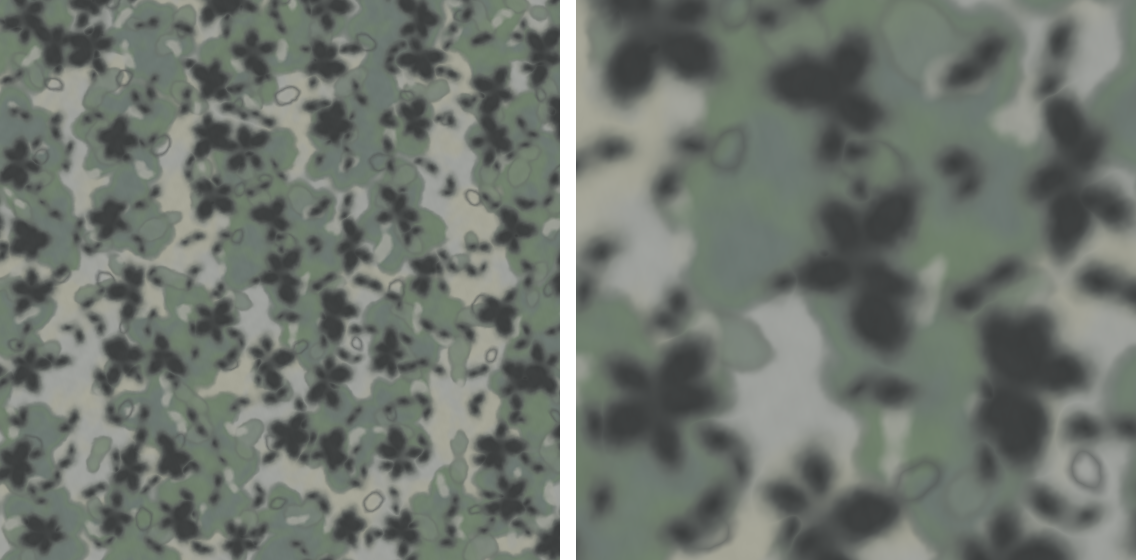
Left: the whole. Right: its middle third, enlarged.
A Shadertoy shader for this pattern:

```glsl
const vec3 SAND = vec3(0.645, 0.645, 0.590);
const vec3 STONE = vec3(0.620, 0.630, 0.615);
const vec3 SEA_GREEN = vec3(0.425, 0.470, 0.450);
const vec3 LEAF_GREEN = vec3(0.440, 0.505, 0.425);
const vec3 PALE_GREEN = vec3(0.500, 0.540, 0.485);
const vec3 SHADE = vec3(0.400, 0.425, 0.400);
const vec3 DARK_RIM = vec3(0.335, 0.350, 0.345);
const vec3 DARK_CORE = vec3(0.240, 0.250, 0.250);

const float EDGE = 0.0040;        // softness of every outline
const float OUTLINE = 0.0045;     // width of the tinted rims
const float CORE_DEPTH = 0.0085;  // depth at which dark blobs reach full tone
const float MERGE = 260.0;        // higher values give sharper lobe joints
const float WARP = 0.0035;
const float TAU = 6.2831853;

vec3 hash3(vec3 p) {
    p = fract(p * vec3(0.1031, 0.1030, 0.0973));
    p += dot(p, p.yxz + 33.33);
    return fract((p.xxy + p.yxx) * p.zyx);
}

// Layered sines, roughly -1 to 1
float waves(vec2 p) {
    float sum = 0.0, amp = 0.5;
    for (int i = 0; i < 4; i++) {
        sum += amp * sin(p.x + 1.7 * sin(p.y + float(i))) * cos(p.y * 0.9 - 0.4 * p.x);
        p = mat2(1.2, 1.4, -1.4, 1.2) * p + 2.3;
        amp *= 0.55;
    }
    return sum;
}

// Approximate distance to an ellipse whose long axis follows dir
float ellipse(vec2 p, vec2 dir, vec2 radii) {
    vec2 q = vec2(dot(p, dir), dot(p, vec2(-dir.y, dir.x)));
    return (length(q / radii) - 1.0) * min(radii.x, radii.y);
}

// Distance to clusters of radial lobes, one cluster per jittered cell
float clusters(vec2 p, float cell, int lobes, float spread, vec2 radii, float seed) {
    vec2 home = floor(p / cell);
    float sum = 1e-20;
    for (int y = -1; y <= 1; y++)
    for (int x = -1; x <= 1; x++) {
        vec2 id = home + vec2(x, y);
        vec3 h = hash3(vec3(id, seed));
        vec2 center = (id + 0.15 + 0.7 * h.xy) * cell;
        for (int i = 0; i < lobes; i++) {
            vec3 r = hash3(vec3(id, seed + 3.0 + float(i) * 5.0));
            float angle = TAU * (h.z + (float(i) + 0.7 * r.x) / float(lobes));
            vec2 dir = vec2(cos(angle), sin(angle));
            vec2 offset = dir * vec2(0.85, 1.15) * spread * (0.35 + 0.75 * r.y);
            float d = ellipse(p - center - offset, dir, radii * (0.65 + 0.6 * r.z));
            sum += exp(-MERGE * d);
        }
    }
    return -log(sum) / MERGE;
}

float fill(float d, float soft) {
    return 1.0 - smoothstep(-soft, soft, d);
}

float rim(float d, float width) {
    return exp(-d * d / (width * width));
}

void mainImage(out vec4 fragColor, in vec2 fragCoord) {
    vec2 uv = fragCoord / iResolution.y;
    float soft = max(EDGE, 1.0 / iResolution.y);
    vec2 p = uv + WARP * vec2(waves(uv * 75.0), waves(uv.yx * 75.0 + 9.0));
    float tone = waves(uv * 17.0 + 4.0);
    float grain = waves(uv * vec2(150.0, 95.0));

    // Pale ground
    vec3 color = mix(STONE, SAND, smoothstep(-0.3, 0.3, tone));

    // Broad green patches with a fresher rim
    float patches = clusters(p, 0.165, 7, 0.052, vec2(0.050, 0.030), 11.0);
    vec3 green = mix(SEA_GREEN, LEAF_GREEN, smoothstep(-0.25, 0.45, waves(uv * 23.0 + 1.0)));
    green = mix(green, LEAF_GREEN, 0.6 * rim(patches + 0.006, OUTLINE));
    color = mix(color, green, fill(patches, soft));
    color = mix(color, SHADE, 0.35 * rim(patches, 0.003));

    // Outlined pale leaves
    float leaves = clusters(p, 0.13, 2, 0.030, vec2(0.023, 0.016), 47.0);
    color = mix(color, mix(green, PALE_GREEN, 0.45), 0.85 * fill(leaves, soft));
    color = mix(color, SHADE, 0.50 * rim(leaves, 0.003));

    // Small pale pebbles
    float pebbles = clusters(p, 0.095, 2, 0.016, vec2(0.012, 0.008), 83.0);
    color = mix(color, mix(STONE, SAND, 0.4), 0.85 * fill(pebbles, soft));

    // Hollow rings
    float rings = abs(clusters(p, 0.150, 1, 0.020, vec2(0.016, 0.011), 131.0)) - 0.002;
    color = mix(color, DARK_RIM, 0.75 * fill(rings, soft));

    // Dark lobed clusters and loose spots with a soft halo
    float blots = clusters(p, 0.135, 5, 0.029, vec2(0.021, 0.0135), 173.0);
    float spots = clusters(p, 0.075, 2, 0.019, vec2(0.0115, 0.0075), 211.0);
    float dark = min(blots, spots);
    color = mix(color, SHADE, 0.55 * rim(max(dark, 0.0), 0.006));
    vec3 ink = mix(DARK_RIM, DARK_CORE, smoothstep(0.0, CORE_DEPTH, -dark));
    color = mix(color, ink, fill(dark, soft));

    // Faint woven mottling
    color += 0.012 * grain;
    fragColor = vec4(color, 1.0);
}
```
